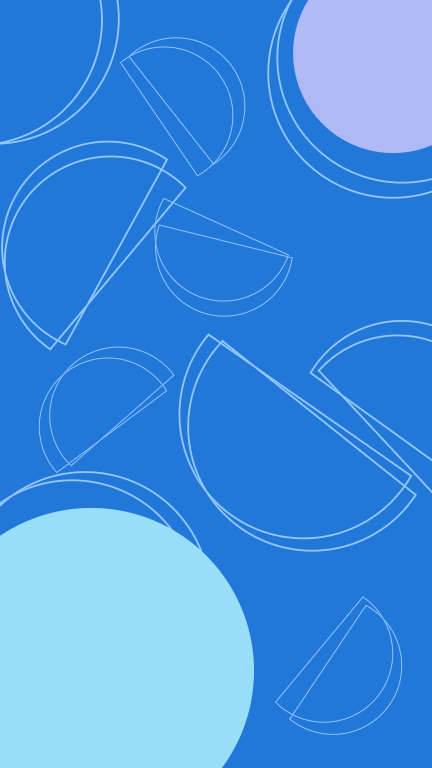
Give the GLSL for this background, as a Shadertoy shader.

```glsl
// Flat blue backdrop with two solid discs, paired rings near the corners and
// scattered half discs in outline. Every outline is drawn twice, the second
// slightly shifted or turned. Distance functions; the canvas width is 1.

const vec3 BLUE     = vec3(0.13, 0.47, 0.85);
const vec3 CYAN     = vec3(0.60, 0.87, 0.97);
const vec3 LAVENDER = vec3(0.68, 0.73, 0.96);
const vec3 LINE     = vec3(0.58, 0.78, 0.99);

const vec2  CYAN_CENTER     = vec2(0.211, 0.225);
const float CYAN_RADIUS     = 0.377;
const vec2  LAVENDER_CENTER = vec2(0.910, 1.655);
const float LAVENDER_RADIUS = 0.2315;

const float RING_RADIUS  = 0.289;
const float THIN         = 0.0011;  // half stroke widths
const float THICK        = 0.0021;
const float SMALL_RADIUS = 0.159;
const float LARGE_RADIUS = 0.245;
const float CHORD_SHIFT  = 0.09;    // chord offset, as a part of the radius
const float TWIN_SHIFT   = 0.035;
const float TWIN_TURN    = 0.45;

float hash(vec2 seed) {
    return fract(sin(dot(seed, vec2(12.9898, 78.233))) * 43758.5453);
}

// Antialiased fill of a signed distance
float fill(float d) {
    return clamp(0.5 - d * iResolution.x, 0.0, 1.0);
}

float stroke(float d, float halfWidth) {
    return fill(abs(d) - halfWidth);
}

// Disc cut by a chord; the round side faces the given angle
float halfDisc(vec2 p, float radius, float angle) {
    float along = dot(p, vec2(cos(angle), sin(angle)));
    return max(length(p) - radius, -along - CHORD_SHIFT * radius);
}

float ringPair(vec2 p, vec2 center, vec2 shift) {
    float first  = stroke(length(p - center) - RING_RADIUS, THICK);
    float second = stroke(length(p - center - shift) - RING_RADIUS, THICK);
    return max(first, second);
}

// Half discs on a lattice whose columns fan out towards the bottom
float halfDiscs(vec2 p) {
    float ink = 0.0;
    for (int row = 0; row < 4; row++) {
        int first = (row == 0 || row == 3) ? 1 : 0;
        int last  = (row == 2) ? 2 : 1;
        for (int col = first; col <= last; col++) {
            float r = float(row), c = float(col);
            float spacing = 0.13 + 0.37 * smoothstep(0.0, 2.4, r);
            vec2 center = vec2(min(0.25 + c * spacing, 0.93),
                               1.51 - r * (0.25 + 0.055 * r));
            float angle = 5.05 + r * (0.99 * r - 3.4) + c * (0.68 * c + 1.15);

            bool large = row == col + 1 || col == 2;
            float radius = large ? LARGE_RADIUS + 0.042 * float(col & 1) : SMALL_RADIUS;
            float width = large ? THICK : THIN;

            // Outline and its displaced twin
            vec2 seed = vec2(r, c) + 1.0;
            float heading = 6.2832 * hash(seed);
            vec2 shift = TWIN_SHIFT * vec2(cos(heading), sin(heading));
            float turn = TWIN_TURN * (hash(seed + 7.0) - 0.5);
            vec2 q = p - center;
            ink = max(ink, stroke(halfDisc(q, radius, angle), width));
            ink = max(ink, stroke(halfDisc(q - shift, radius, angle + turn), width));
        }
    }
    return ink;
}

void mainImage(out vec4 fragColor, in vec2 fragCoord) {
    vec2 p = fragCoord / iResolution.x;

    // Outlines
    float ink = halfDiscs(p);
    ink = max(ink, ringPair(p, vec2(-0.014, 1.734), vec2(-0.039, -0.003)));
    ink = max(ink, ringPair(p, vec2(0.910, 1.609), vec2(0.021, 0.035)));
    ink = max(ink, ringPair(p, vec2(0.197, 0.396), vec2(-0.030, -0.019)));
    vec3 color = mix(BLUE, LINE, ink);

    // Solid discs on top
    color = mix(color, CYAN, fill(length(p - CYAN_CENTER) - CYAN_RADIUS));
    color = mix(color, LAVENDER, fill(length(p - LAVENDER_CENTER) - LAVENDER_RADIUS));

    fragColor = vec4(color, 1.0);
}
```
